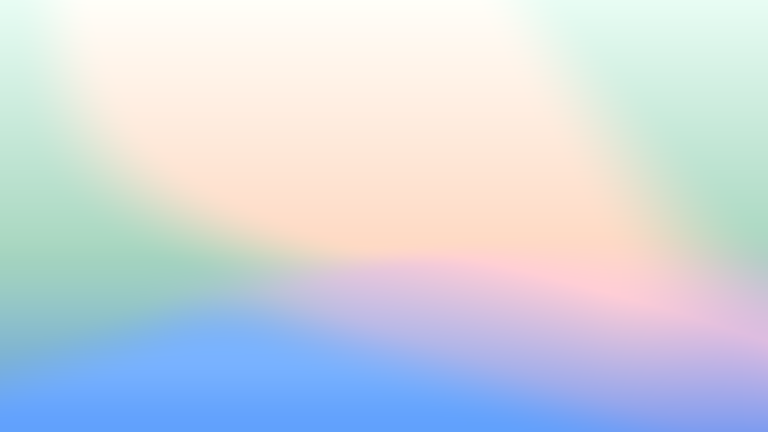
Write a Shadertoy shader that draws this background.

```glsl
// Soft pastel gradient: a peach glow over mint, with pink and blue light rising from below.

// Minimum with a rounded crossing of width k
float softMin(float a, float b, float k) {
    float h = max(k - abs(a - b), 0.0) / k;
    return min(a, b) - 0.25 * k * h * h;
}

// Soft step centred on zero
float softEdge(float d, float halfWidth) {
    return smoothstep(-halfWidth, halfWidth, d);
}

void mainImage(out vec4 fragColor, in vec2 fragCoord) {
    vec2 uv = fragCoord / iResolution.xy;
    float x = uv.x, y = uv.y;

    // Mint backdrop, sinking into teal
    vec3 color = mix(vec3(0.65, 0.835, 0.745), vec3(0.91, 0.99, 0.955),
                     clamp((y - 0.4) / 0.6, 0.0, 1.0));
    color = mix(vec3(0.42, 0.64, 0.86), color, smoothstep(0.0, 0.46, y));

    // Peach glow between a curved left edge and a slanted right edge
    vec3 peach = mix(vec3(0.996, 0.855, 0.77), vec3(1.0, 0.997, 0.975),
                     clamp((y - 0.44) / 0.56, 0.0, 1.0));
    float leftEdge = 0.06 + 0.36 * exp(-6.0 * (y - 0.375));
    float rightEdge = 0.675 + 0.4 * (1.0 - y);
    float glow = softEdge(x - leftEdge, 0.04 + 0.12 * exp(-4.0 * (y - 0.44)))
               * softEdge(rightEdge - x, 0.06 + 0.1 * (1.0 - y));
    color = mix(color, peach, glow);

    // Pink ridge falling to the right and fading down through lavender
    float d = x - 0.56;
    float ridge = 0.42 - 0.36 * d - 0.27 * d * d;
    vec3 pink = mix(vec3(1.0, 0.805, 0.84), vec3(0.87, 0.74, 0.88), smoothstep(0.78, 1.0, x));
    vec3 deepBlue = mix(vec3(0.39, 0.63, 0.985), vec3(0.49, 0.61, 0.94), smoothstep(0.45, 0.9, x));
    vec3 dusk = mix(pink, deepBlue, clamp(1.0 - y / ridge, 0.0, 1.0));
    float duskBase = softMin(ridge - 0.02, 0.18 + 0.37 * x, 0.06);
    float duskMask = smoothstep(0.15, 0.5, x) * (1.0 - smoothstep(duskBase, 0.39 + 0.1 * x, y));
    color = mix(color, dusk, duskMask);

    // Blue hill at the lower left
    float hill = softMin(0.03 + 0.6 * x, 0.2 - 0.56 * (x - 0.29), 0.08);
    vec3 blue = mix(vec3(0.38, 0.63, 0.99), vec3(0.475, 0.7, 1.0), smoothstep(0.0, 0.18, y));
    color = mix(color, blue, 1.0 - smoothstep(hill - 0.01, hill + 0.17, y));

    fragColor = vec4(color, 1.0);
}
```
